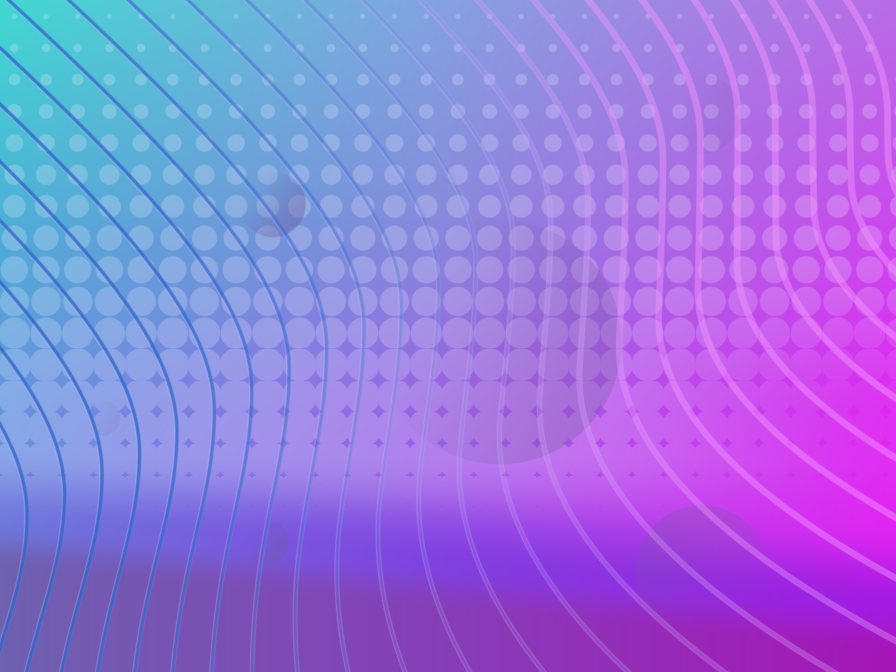
Write a WebGL 2 fragment shader that draws this background.

```glsl
#version 300 es
precision highp float;
// Teal to magenta gradient with halftone dots, flowing contour lines and shaded discs.
uniform vec2 u_resolution;
out vec4 outColor;

#define DOT_PITCH 0.04714
#define DOT_ALPHA 0.23
#define LINE_COUNT 24
#define LINE_PITCH 0.0557
#define LINE_START 0.0396
#define BAND_TILT 0.13

// Horizontal three-colour blend
vec3 blend3(vec3 left, vec3 middle, vec3 right, float x) {
  return x < 0.5 ? mix(left, middle, x * 2.0) : mix(middle, right, x * 2.0 - 1.0);
}

// Stacked colour rows; the two lowest edges are tilted
vec3 backdrop(float x, float y) {
  vec3 top = blend3(vec3(.25, .85, .82), vec3(.52, .63, .88), vec3(.72, .42, .90), x);
  vec3 upper = blend3(vec3(.30, .68, .84), vec3(.53, .53, .86), vec3(.80, .28, .93), x);
  vec3 lower = blend3(vec3(.40, .57, .88), vec3(.63, .36, .91), vec3(.88, .14, .95), x);
  vec3 band = blend3(vec3(.43, .47, .86), vec3(.50, .25, .88), vec3(.64, .10, .88), x);
  vec3 base = blend3(vec3(.43, .38, .69), vec3(.53, .24, .72), vec3(.65, .08, .72), x);
  float tilted = y - BAND_TILT * x;
  vec3 color = mix(top, upper, clamp(y / 0.35, 0.0, 1.0));
  color = mix(color, lower, smoothstep(0.28, 0.70, y));
  color = mix(color, band, smoothstep(0.65, 0.775, tilted));
  return mix(color, base, smoothstep(0.775, 0.845, tilted));
}

// Halftone dots that grow downwards until they merge
float halftone(vec2 p, float px) {
  vec2 origin = vec2(0.0214, 0.0243);
  vec2 center = origin + DOT_PITCH * round((p - origin) / DOT_PITCH);
  float drop = center.y - origin.y;
  float radius = 0.0038 + 0.041 * drop + 0.0016 * sin(6.46 * drop);
  return 1.0 - smoothstep(-px, px, length(p - center) - radius);
}

// Contour x at height y; crest is its rightmost upper position
float contour(float crest, float y) {
  float crestY = max(0.79 - 0.56 * crest, 0.17);
  float d = y - crestY;
  if (d < 0.0) return crest - 0.3125 * (sqrt(1.0 + d * d / 0.0676) - 1.0);
  float retreat = (0.0955 - 0.085 * crest) * (1.0 - exp(-d * d / 0.0676));
  float sweep = max(y - 1.156 + 0.7 * crest, 0.0);
  return crest - retreat + max(4.0 * crest - 1.65, 0.0) * sweep * sweep;
}

float stroke(float dist, float halfWidth, float px) {
  return 1.0 - smoothstep(halfWidth - px, halfWidth + px, abs(dist));
}

// Translucent disc, darkest toward the given direction
vec3 shadeDisc(vec3 color, vec2 p, vec3 disc, vec2 dir, float alpha, float px) {
  vec2 q = (p - disc.xy) / disc.z;
  float inside = 1.0 - smoothstep(-px, px, (length(q) - 1.0) * disc.z);
  float shade = smoothstep(-0.9, 1.0, dot(q, normalize(dir)));
  return mix(color, vec3(.43, .36, .64), inside * shade * alpha);
}

// Blue lines on the left turn into pale twin lines, then pink ribbons
vec3 drawContours(vec3 color, vec2 p, float px) {
  for (int i = 0; i < LINE_COUNT; i++) {
    float crest = LINE_START + LINE_PITCH * float(i);
    float x = contour(crest, p.y);
    float slope = (contour(crest, p.y + 0.002) - x) / 0.002;
    float dist = (p.x - x) * inversesqrt(1.0 + slope * slope);
    float blue = 1.0 - smoothstep(0.25, 0.85, crest + 0.3 * (p.y - 0.4));
    float pink = smoothstep(0.65, 1.05, crest);
    float halfWidth = mix(0.0028, 0.0045, pink);
    vec3 pale = mix(vec3(.72, .70, .96), vec3(.95, .58, 1.0), pink);
    float twin = stroke(abs(dist) - halfWidth, 0.0008, px);
    float body = stroke(dist, halfWidth, px);
    color = mix(color, pale, twin * mix(0.32, 0.2, pink));
    color = mix(color, pale, body * mix(0.12, 0.48, pink));
    color = mix(color, vec3(.16, .39, .78), stroke(dist - 0.001, 0.0025, px) * blue * 0.75);
  }
  return color;
}

void main() {
  float px = 1.0 / u_resolution.y;
  vec2 p = vec2(gl_FragCoord.x, u_resolution.y - gl_FragCoord.y) * px;
  float across = gl_FragCoord.x / u_resolution.x;
  vec3 color = backdrop(across, p.y);

  // Dots dissolve at the bottom and inside the magenta corner
  float corner = smoothstep(0.6, 1.0, across) * smoothstep(0.35, 0.62, p.y);
  float fade = (1.0 - smoothstep(0.67, 0.79, p.y)) * (1.0 - 0.8 * corner);
  color = mix(color, vec3(.96, .94, 1.0), halftone(p, px) * DOT_ALPHA * fade);

  // Discs: center x, center y, radius
  color = shadeDisc(color, p, vec3(.743, .509, .182), vec2(1.0, 0.4), 0.30, px);
  color = shadeDisc(color, p, vec3(.406, .304, .049), vec2(0.7, 0.5), 0.42, px);
  color = shadeDisc(color, p, vec3(.396, .807, .033), vec2(1.0, 0.6), 0.40, px);
  color = shadeDisc(color, p, vec3(1.045, .851, .099), vec2(-0.4, -1.0), 0.28, px);
  color = shadeDisc(color, p, vec3(1.045, .170, .058), vec2(1.0, 0.2), 0.16, px);
  color = shadeDisc(color, p, vec3(.153, .622, .026), vec2(1.0, 0.5), 0.12, px);

  outColor = vec4(drawContours(color, p, px), 1.0);
}
```
